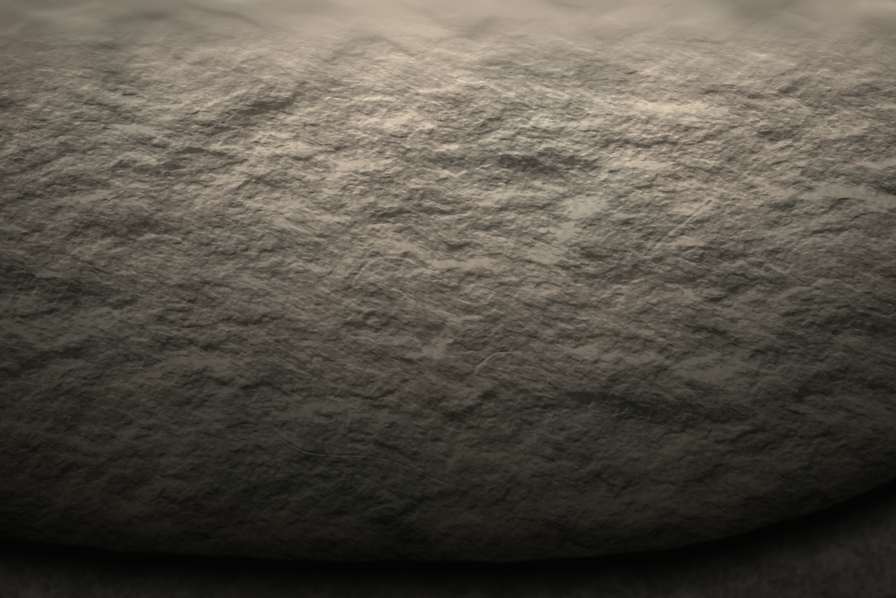
Give the GLSL for this texture, as a WebGL 1 fragment shader.

```glsl
precision highp float;
// A large weathered stone resting on dark ground, lit softly from above.
// Blended cellular noise builds a chipped height field; its upward slope
// shades the surface, over a rounded falloff and a curved contact edge.
uniform vec2 u_resolution;

const float ASPECT = 1.5;

vec3 hash3(vec2 p) {
  vec3 q = vec3(dot(p, vec2(127.1, 311.7)), dot(p, vec2(269.5, 183.3)),
                dot(p, vec2(419.2, 371.9)));
  return fract(sin(q) * 43758.55);
}

// Cellular noise: random cell heights blended by distance, from 0 to 1.
float chips(vec2 p) {
  vec2 cell = floor(p);
  vec2 local = p - cell;
  float total = 0.0;
  float weights = 0.0001;
  for (int j = -1; j <= 1; j++) {
    for (int i = -1; i <= 1; i++) {
      vec2 offset = vec2(float(i), float(j));
      vec3 rnd = hash3(cell + offset);
      vec2 d = offset + rnd.xy - local;
      float w = exp(-7.0 * dot(d, d));
      total += w * rnd.z;
      weights += w;
    }
  }
  return total / weights;
}

// Layered sines gently bend the coordinates so that chips run irregularly.
vec2 warp(vec2 p) {
  vec2 a = sin(p.yx * vec2(9.0, 7.0) + vec2(0.4, 2.1));
  vec2 b = sin(p.yx * vec2(37.0, 31.0) + a);
  return p + 0.012 * a + 0.004 * b;
}

// Thin broken grooves along a contour of the noise.
float crease(vec2 p, float width) {
  float contour = abs(chips(p) - 0.5);
  float mask = smoothstep(0.52, 0.75, chips(p * 0.9 + 17.3));
  return mask * (1.0 - smoothstep(0.0, width, contour));
}

float stoneHeight(vec2 p, float blur) {
  vec2 q = warp(p);
  float height = -0.014 * (1.0 - blur) * crease(q * 7.0 + 3.7, 0.06);
  float amplitude = 0.28;
  float frequency = 6.0;
  for (int i = 0; i < 6; i++) {
    float keep = 1.0 - blur * min(1.0, 0.5 + 0.2 * float(i));
    height += amplitude * keep * chips(q * frequency + float(i) * 9.1);
    q = mat2(0.94, 0.34, -0.34, 0.94) * q;
    amplitude *= 0.52;
    frequency *= 2.05;
  }
  return height;
}

// Slope towards the light, positive on faces that look up.
float litSlope(vec2 p, float blur) {
  float stepSize = 0.004;
  vec2 towardLight = vec2(-0.25, 0.97) * stepSize;
  return (stoneHeight(p, blur) - stoneHeight(p + towardLight, blur)) / stepSize;
}

// Lower outline of the stone; u runs from 0 to 1 across the canvas.
float contactEdge(float u) {
  float left = max(0.0, (0.45 - u) / 0.45);
  float right = max(0.0, (u - 0.5) / 0.5);
  return 0.062 + 0.038 * left * left + 0.14 * pow(right, 2.6)
       + 0.0015 * sin(u * 31.0) + 0.001 * sin(u * 73.0 + 1.0);
}

float roundedLight(float u, float y, float edge) {
  float t = y - 0.5 * (edge - 0.062);
  float light = 0.045 + 0.605 * smoothstep(-0.1, 1.02, t);
  float side = (u - 0.55) * 2.0;
  light *= 1.07 - 0.32 * side * side;
  return light * mix(0.6, 1.0, smoothstep(0.0, 0.08, y - edge));
}

vec3 stoneColor(vec2 p, float u, float edge) {
  float blur = smoothstep(0.76, 1.0, p.y);
  // Compress the texture towards the receding top.
  vec2 q = vec2(p.x * 0.85, p.y * (1.05 + 0.3 * p.y) + 0.12 * p.x);
  float relief = clamp(0.075 * litSlope(q, blur), -0.4, 0.32);
  float mottling = chips(warp(q) * 5.0 + 5.0) - 0.5;
  float patches = chips(warp(q) * 13.0 + 2.0) - 0.5;
  float grain = (chips(p * 150.0) - 0.5) * (1.0 - blur);
  float light = roundedLight(u, p.y, edge);
  light *= 1.0 + relief + 0.13 * mottling + 0.13 * patches + 0.16 * grain;
  vec3 tint = mix(vec3(1.0, 0.96, 0.79), vec3(1.0, 0.925, 0.825),
                  smoothstep(0.05, 0.4, light));
  tint.r -= 0.025 * smoothstep(0.0, 0.35, -mottling);
  return light * tint;
}

vec3 groundColor(vec2 p, float edge) {
  float open = smoothstep(0.008, 0.1, edge - p.y);
  float grain = chips(p * vec2(25.0, 50.0)) + chips(p * 120.0) - 1.0;
  float light = 0.015 + 0.12 * open * (1.0 + 0.35 * grain);
  return light * vec3(1.0, 0.97, 0.85);
}

void main() {
  vec2 uv = gl_FragCoord.xy / u_resolution;
  vec2 p = vec2(uv.x * ASPECT, uv.y);
  float edge = contactEdge(uv.x);
  float inside = smoothstep(-0.004, 0.004, p.y - edge);
  vec3 color = mix(groundColor(p, edge), stoneColor(p, uv.x, edge), inside);
  gl_FragColor = vec4(clamp(color, 0.0, 1.0), 1.0);
}
```
